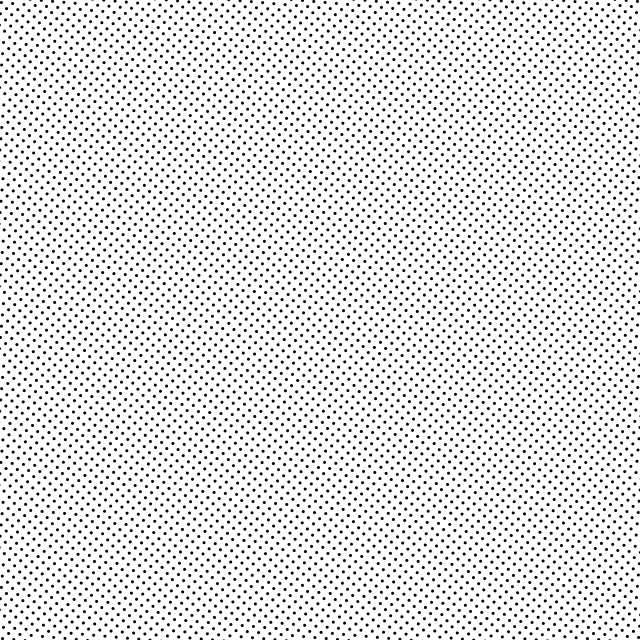
Write a WebGL 2 fragment shader that draws this pattern.

```glsl
#version 300 es
precision highp float;
// A fine halftone screen: small round black dots on white paper.
// A square grid, 80 cells to the canvas width, is turned 40 degrees about
// the centre, and each cell holds one dot drawn as a distance function.

uniform vec2 u_resolution;
out vec4 fragColor;

mat2 rotation(float angle) {
    float c = cos(angle), s = sin(angle);
    return mat2(c, s, -s, c);
}

void main() {
    float canvasSize = min(u_resolution.x, u_resolution.y);
    vec2 fromCentre = (gl_FragCoord.xy - 0.5 * u_resolution) / canvasSize;

    // Turned grid, with a dot at the exact centre of the canvas
    float cellsAcross = 80.0;
    vec2 grid = rotation(radians(-40.0)) * fromCentre * cellsAcross;
    vec2 cell = fract(grid + 0.5) - 0.5;

    // Dot coverage, with an edge one pixel wide
    float pixelWidth = cellsAcross / canvasSize;
    float dotDistance = length(cell) - 0.186;
    float ink = clamp(0.5 - dotDistance / pixelWidth, 0.0, 1.0);

    vec3 paperWhite = vec3(1.0);
    vec3 inkBlack = vec3(0.0);
    fragColor = vec4(mix(paperWhite, inkBlack, ink), 1.0);
}
```
